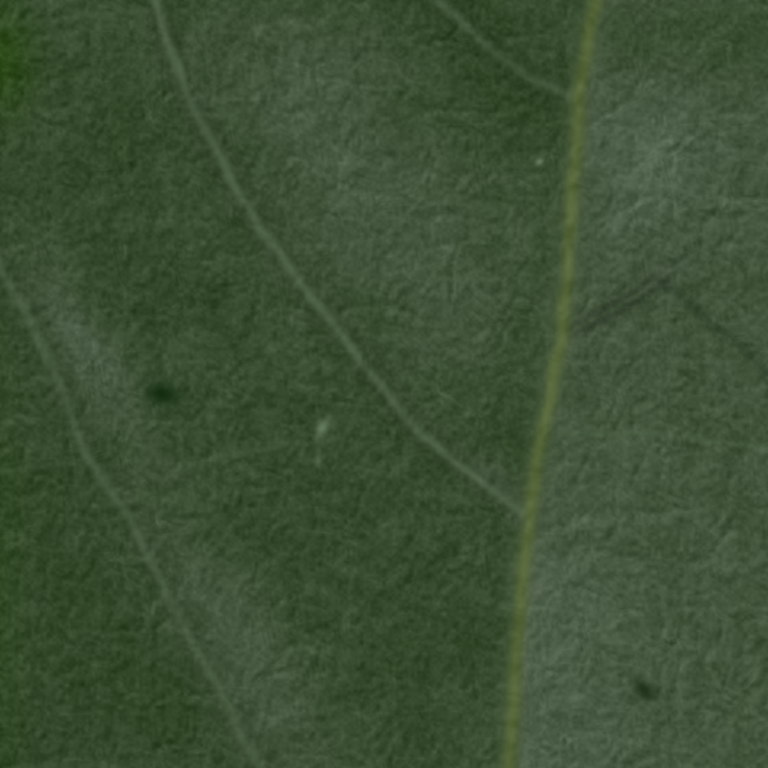
Reproduce this texture procedurally as a Shadertoy shader.

```glsl
float hash(vec2 p) {
    p = fract(p * vec2(0.1031, 0.1137));
    p += dot(p, p.yx + 33.33);
    return fract((p.x + p.y) * p.x * 47.0);
}

float noise(vec2 p) {
    vec2 i = floor(p), f = fract(p);
    f = f * f * (3.0 - 2.0 * f);
    return mix(mix(hash(i), hash(i + vec2(1, 0)), f.x),
               mix(hash(i + vec2(0, 1)), hash(i + vec2(1, 1)), f.x), f.y);
}

// Wrinkled surface height
float relief(vec2 p) {
    vec2 q = p * 34.0 + 0.7 * vec2(noise(p * 28.0), noise(p * 28.0 + 40.0));
    float h = 0.0, amp = 0.5;
    for (int i = 0; i < 3; i++) {
        h += amp * (1.0 - abs(2.0 * noise(q) - 1.0));
        q = mat2(0.8, 0.6, -0.6, 0.8) * q * 1.9 + 13.0;
        amp *= 0.65;
    }
    return h;
}

float segment(vec2 p, vec2 a, vec2 b) {
    vec2 d = b - a;
    return length(p - a - d * clamp(dot(p - a, d) / dot(d, d), 0.0, 1.0));
}

float bend(vec2 p, vec2 a, vec2 b, vec2 c, vec2 d) {
    return min(segment(p, a, b), min(segment(p, b, c), segment(p, c, d)));
}

float stroke(float dist, float width) {
    return exp(-dist * dist / (width * width));
}

// Soft rotated ellipse
float blob(vec2 p, vec2 center, vec2 radius, float angle) {
    p -= center;
    float c = cos(angle), s = sin(angle);
    p = vec2(c * p.x + s * p.y, c * p.y - s * p.x) / radius;
    return exp(-dot(p, p));
}

void mainImage(out vec4 fragColor, in vec2 fragCoord) {
    vec2 p = fragCoord / iResolution.xy;
    vec2 w = p + 0.006 * (vec2(noise(p * 25.0), noise(p * 25.0 + 60.0)) - 0.5);

    // Vein distances
    float midrib = min(
        bend(w, vec2(0.777, 1.02), vec2(0.753, 0.87), vec2(0.742, 0.7), vec2(0.733, 0.564)),
        min(bend(w, vec2(0.733, 0.564), vec2(0.71, 0.453), vec2(0.688, 0.33), vec2(0.674, 0.193)),
            segment(w, vec2(0.674, 0.193), vec2(0.66, -0.02))));
    float centerVein = min(
        bend(w, vec2(0.19, 1.02), vec2(0.254, 0.85), vec2(0.339, 0.7), vec2(0.43, 0.583)),
        bend(w, vec2(0.43, 0.583), vec2(0.547, 0.434), vec2(0.625, 0.375), vec2(0.684, 0.33)));
    float leftVein = min(
        bend(w, vec2(-0.01, 0.67), vec2(0.065, 0.53), vec2(0.11, 0.408), vec2(0.163, 0.336)),
        bend(w, vec2(0.163, 0.336), vec2(0.234, 0.193), vec2(0.29, 0.09), vec2(0.345, -0.01)));
    float topVein = bend(w, vec2(0.555, 1.01), vec2(0.638, 0.937), vec2(0.69, 0.9), vec2(0.749, 0.87));
    float rightVein = bend(w, vec2(1.01, 0.74), vec2(0.885, 0.655), vec2(0.833, 0.616), vec2(0.742, 0.568));
    float lowVein = bend(w, vec2(0.729, 0.434), vec2(0.833, 0.436), vec2(0.91, 0.428), vec2(1.01, 0.414));

    // Broad pale and dark areas
    float side = p.x - mix(0.66, 0.776, p.y) + 0.01 * cos((p.y - 0.26) * 10.5);
    float right = smoothstep(-0.008, 0.012, side), left = 1.0 - right;
    float pale = right * (0.42 + 0.5 * exp(-side * 9.0) * (1.0 - smoothstep(0.2, 0.5, p.y)));
    pale += right * 0.4 * blob(p, vec2(0.83, 0.8), vec2(0.1, 0.13), 0.0);
    pale -= right * 0.4 * blob(p, vec2(0.92, 0.96), vec2(0.16, 0.07), 0.0);
    pale += left * 0.5 * blob(p, vec2(0.53, 0.7), vec2(0.25, 0.13), -0.75);
    pale += left * 0.3 * blob(p, vec2(0.38, 0.9), vec2(0.15, 0.1), -0.5);
    pale += left * 0.5 * blob(p, vec2(0.66, 0.36), vec2(0.05, 0.025), -0.7);
    pale += 0.6 * blob(p, vec2(0.11, 0.55), vec2(0.13, 0.035), -1.0);
    pale += 0.5 * blob(p, vec2(0.31, 0.16), vec2(0.23, 0.06), -1.0);
    pale -= left * 0.25 * blob(p, vec2(0.67, 0.9), vec2(0.1, 0.07), -0.5);
    pale -= left * 0.25 * blob(p, vec2(0.68, 0.45), vec2(0.035, 0.1), 0.0);
    pale -= 0.2 * blob(p, vec2(0.14, 0.15), vec2(0.25, 0.08), -1.0);
    pale += 0.22 * (noise(p * 13.0) - 0.5) + 0.22 * (noise(p * 31.0) - 0.5);
    vec3 col = mix(vec3(0.212, 0.293, 0.178), vec3(0.32, 0.385, 0.305), clamp(pale, -0.2, 1.0));

    // Green left edge
    col = mix(col, vec3(0.15, 0.28, 0.06), 0.75 * blob(p, vec2(0.0, 0.92), vec2(0.04, 0.07), 0.0));
    col = mix(col, vec3(0.17, 0.28, 0.11), 0.5 * blob(p, vec2(0.0, 0.2), vec2(0.03, 0.25), 0.0));

    // Side-lit wrinkles, hairlines and grain
    float bump = relief(p) - relief(p + vec2(0.004, -0.006));
    col += bump * mix(0.085, 0.12, clamp(pale, 0.0, 1.0));
    float hair = 1.0 - abs(2.0 * noise(w * vec2(22.0, 34.0) + 9.0) - 1.0);
    col += 0.035 * pow(hair, 9.0) * noise(p * 45.0);
    col += 0.05 * (noise(p * 140.0) - 0.5) + 0.035 * (noise(p * 240.0) - 0.5);

    // Side veins with shaded flanks
    col *= 1.0 - 0.1 * stroke(centerVein, 0.02) - 0.07 * stroke(leftVein, 0.02) - 0.09 * stroke(topVein, 0.02);
    col *= 1.0 - 0.2 * stroke(rightVein - 0.006, 0.006) * smoothstep(1.0, 0.8, p.x);
    float thin = max(max(stroke(centerVein, 0.007), 0.8 * stroke(leftVein, 0.007)), 0.75 * stroke(topVein, 0.007));
    thin = max(thin, 0.5 * max(stroke(rightVein, 0.005) * smoothstep(0.8, 0.95, p.x), stroke(lowVein, 0.005)));
    thin = max(thin, 0.5 * stroke(segment(w, vec2(0.895, 0.0), vec2(1.01, 0.12)), 0.005));
    float faint = min(segment(w, vec2(0.0, 0.388), vec2(0.11, 0.4)), segment(w, vec2(0.22, 0.388), vec2(0.39, 0.427)));
    thin = max(thin, 0.3 * stroke(min(faint, segment(w, vec2(0.0, 0.97), vec2(0.19, 0.985))), 0.005));
    thin *= 0.65 + 0.5 * noise(p * 40.0);
    col = mix(col, vec3(0.32, 0.405, 0.295) + 0.06 * bump, 0.8 * thin);
    col *= 1.0 - 0.13 * stroke(segment(w, vec2(0.86, 0.635), vec2(1.01, 0.51)), 0.007);

    // Midrib
    col = mix(col, vec3(0.3, 0.37, 0.27), 0.4 * stroke(midrib, 0.022));
    vec3 ribColor = vec3(0.345, 0.41, 0.225) + 0.08 * (noise(p * 70.0) - 0.5) + 0.05 * bump;
    col = mix(col, ribColor, 0.9 * stroke(midrib, 0.0095));

    // Pits and pale specks
    col = mix(col, vec3(0.06, 0.16, 0.05), 0.9 * blob(w, vec2(0.212, 0.487), vec2(0.02, 0.014), -0.2));
    col = mix(col, vec3(0.1, 0.17, 0.08), 0.8 * blob(w, vec2(0.838, 0.105), vec2(0.016, 0.009), -0.8));
    float speck = blob(w, vec2(0.42, 0.443), vec2(0.008, 0.012), -0.5);
    speck += 0.6 * blob(w, vec2(0.413, 0.402), vec2(0.006, 0.008), 0.0);
    speck += blob(w, vec2(0.702, 0.788), vec2(0.005), 0.0);
    col = mix(col, vec3(0.43, 0.52, 0.4), min(0.8 * speck, 1.0));

    fragColor = vec4(clamp(col, 0.0, 1.0), 1.0);
}
```
